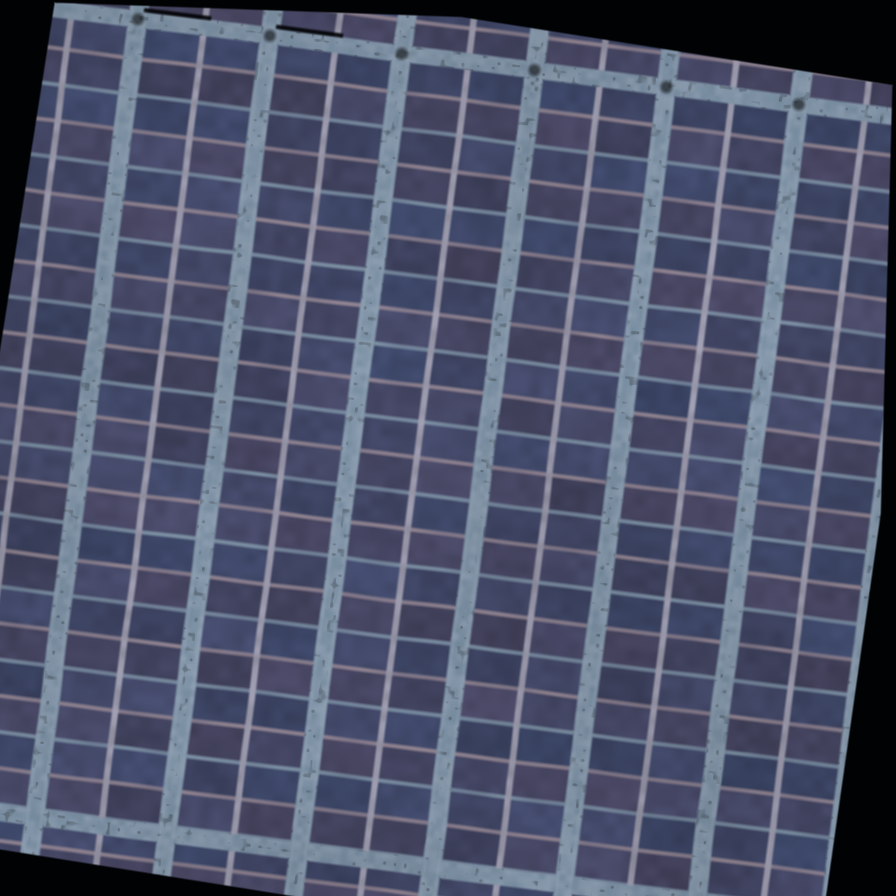
A three.js fragment shader for this texture:

```glsl
// A tilted solar array on black: wide blue-grey bars, thin pale seams and rows of cells.
// Two skewed axes carry the grid; hashed tints vary the cells, value noise adds wear,
// and half-planes cut the outline.

varying vec2 vUv;

const vec3 BLUE_CELL   = vec3(0.235, 0.275, 0.405);
const vec3 PURPLE_CELL = vec3(0.278, 0.268, 0.375);
const vec3 BAR_COLOR   = vec3(0.455, 0.535, 0.610);
const vec3 BAR_LIGHT   = vec3(0.570, 0.630, 0.700);
const vec3 SEAM_COLOR  = vec3(0.590, 0.585, 0.655);
const vec3 PINK_LINE   = vec3(0.555, 0.505, 0.555);
const vec3 TEAL_LINE   = vec3(0.470, 0.545, 0.620);
const vec3 SPACE_COLOR = vec3(0.002, 0.006, 0.014);

const float BAR_PITCH = 0.150;
const float BAR_START = 0.1565;
const float ROW_PITCH = 0.0406;
const float ROW_START = 0.005;
const float TOP_RAIL  = 0.002;
const float LOW_RAIL  = 0.9075;
const float SOFT      = 0.0022;

float hash(vec2 p) {
  return fract(sin(dot(p, vec2(127.1, 311.7))) * 43758.5453);
}

float noise(vec2 p) {
  vec2 i = floor(p);
  vec2 f = fract(p);
  f = f * f * (3.0 - 2.0 * f);
  float a = mix(hash(i), hash(i + vec2(1.0, 0.0)), f.x);
  float b = mix(hash(i + vec2(0.0, 1.0)), hash(i + vec2(1.0, 1.0)), f.x);
  return mix(a, b, f.y);
}

// Soft stripe from a distance to its centre line
float stripe(float dist, float halfWidth) {
  return 1.0 - smoothstep(halfWidth - SOFT, halfWidth + SOFT, abs(dist));
}

// Signed distance to the nearest of evenly spaced lines
float repeatDist(float x, float pitch) {
  return (fract(x / pitch + 0.5) - 0.5) * pitch;
}

// Distance inside the edge a-b, positive on the array side
float inside(vec2 p, vec2 a, vec2 b) {
  vec2 e = normalize(b - a);
  vec2 w = p - a;
  return e.x * w.y - e.y * w.x;
}

float outline(vec2 p) {
  float d = inside(p, vec2(0.061, 0.003), vec2(0.515, 0.019));
  d = min(d, inside(p, vec2(0.515, 0.019), vec2(0.996, 0.095)));
  d = min(d, inside(p, vec2(0.996, 0.095), vec2(0.983, 0.573)));
  d = min(d, inside(p, vec2(0.983, 0.573), vec2(0.922, 1.0)));
  d = min(d, inside(p, vec2(0.326, 1.0), vec2(0.0, 0.948)));
  d = min(d, inside(p, vec2(0.0, 0.391), vec2(0.061, 0.003)));
  return smoothstep(-0.0015, 0.0015, d);
}

// Cell tint alternates by row, with random exceptions and blotches
vec3 cellColor(vec2 id, vec2 g) {
  float purple = mix(mod(id.y, 2.0), hash(id), 0.45);
  vec3 c = mix(BLUE_CELL, PURPLE_CELL, purple);
  c *= 0.92 + 0.16 * hash(id + 17.3);
  return c * (0.93 + 0.14 * noise(g * 75.0));
}

// Mottled metal of the bars and rails, with small dark pits
vec3 metal(vec2 g) {
  vec3 c = mix(BAR_COLOR, BAR_LIGHT, 0.65 * noise(g * 130.0));
  float pit = smoothstep(0.72, 0.95, noise(g * 175.0 + 31.0));
  return c * (1.0 - 0.22 * pit);
}

void main() {
  vec2 p = vec2(vUv.x, 1.0 - vUv.y);

  // Skewed grid axes, measured from the upper left
  vec2 g = vec2(p.x + 0.129 * p.y, p.y - 0.128 * p.x);
  g += 0.0016 * (vec2(noise(p * 14.0), noise(p * 14.0 + 40.0)) - 0.5);
  float across = g.x - BAR_START;
  float down = g.y - ROW_START;

  // Cells, two columns to each bar
  vec2 id = floor(vec2(across / (0.5 * BAR_PITCH), down / ROW_PITCH));
  vec3 color = cellColor(id, g);

  // Row lines, pinkish and bluish in turn
  float rowId = floor(down / ROW_PITCH + 0.5);
  vec3 rowColor = mix(TEAL_LINE, PINK_LINE, mod(rowId, 2.0));
  float row = stripe(repeatDist(down, ROW_PITCH), 0.0023);
  color = mix(color, rowColor, row * (0.72 + 0.28 * noise(g * 28.0)));

  // Thin seams midway between the bars
  float seam = stripe(repeatDist(across - 0.5 * BAR_PITCH, BAR_PITCH), 0.0036);
  color = mix(color, SEAM_COLOR * (0.92 + 0.14 * noise(g * 90.0)), seam);

  // Rails and wide bars
  float rail = max(stripe(g.y - TOP_RAIL, 0.0095), stripe(g.y - LOW_RAIL, 0.0095));
  float barDist = repeatDist(across, BAR_PITCH);
  float bar = stripe(barDist, 0.0108);
  color = mix(color, metal(g), max(rail, bar));
  color = mix(color, BAR_LIGHT, 0.35 * stripe(abs(barDist) - 0.0075, 0.0015));

  // Dark joints on the top rail and two slits above it
  float joint = length(vec2(barDist, g.y - TOP_RAIL));
  color *= 1.0 - 0.55 * (1.0 - smoothstep(0.003, 0.010, joint));
  for (int i = 0; i < 2; i++) {
    float offset = g.x - 0.2 - float(i) * BAR_PITCH;
    float slit = stripe(offset, 0.038) * stripe(g.y + 0.009, 0.0024);
    color = mix(color, SPACE_COLOR, 0.9 * slit);
  }

  // Broad shading, then the outline
  color *= 0.96 + 0.08 * noise(p * 5.0);
  gl_FragColor = vec4(mix(SPACE_COLOR, color, outline(p)), 1.0);
}
```
